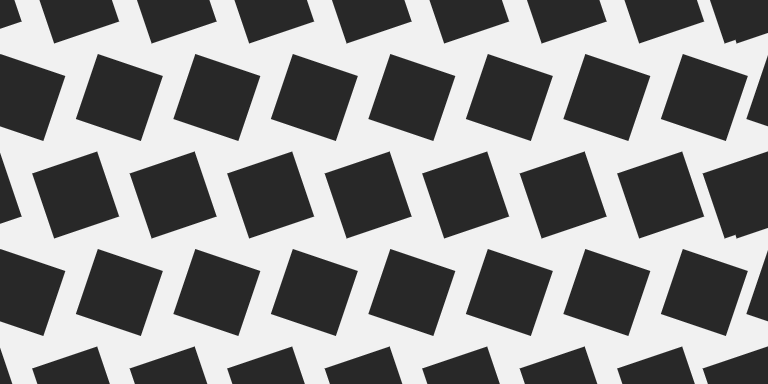
This pattern is drawn by a Shadertoy shader. Its source:

```glsl
// Lengths are fractions of the canvas height
const float PITCH = 65.0 / 256.0;      // spacing of rows and columns
const float HALF_SIDE = 0.352 * PITCH; // half the side of a square
const float ROW_SHIFT = 0.224 * PITCH; // sideways shift, alternating by row
const float TILT = 0.3265;             // rotation in radians, alternating by row
const vec3 PAPER = vec3(0.945);
const vec3 INK = vec3(0.158);

// Signed distance to a square centred at the origin, turned anticlockwise
float tiltedSquare(vec2 p, float angle) {
    float c = cos(angle), s = sin(angle);
    vec2 q = abs(vec2(c * p.x + s * p.y, c * p.y - s * p.x)) - HALF_SIDE;
    return length(max(q, 0.0)) + min(max(q.x, q.y), 0.0);
}

void mainImage(out vec4 fragColor, in vec2 fragCoord) {
    vec2 p = fragCoord / iResolution.y;
    float canvasWidth = iResolution.x / iResolution.y;

    // Rows count down from the top edge; their direction alternates
    float row = floor((1.0 - p.y) / PITCH + 0.5);
    float direction = 2.0 * mod(row, 2.0) - 1.0;
    float angle = -direction * TILT;
    float y = p.y - (1.0 - row * PITCH);
    float x = p.x - direction * ROW_SHIFT;

    // Regular columns
    float columnX = x - PITCH * floor(x / PITCH + 0.5);
    float d = tiltedSquare(vec2(columnX, y), angle);

    // First column wrapped around to the right edge, overlapping the last
    d = min(d, tiltedSquare(vec2(x - canvasWidth, y), angle));

    float coverage = clamp(0.5 - d * iResolution.y, 0.0, 1.0);
    fragColor = vec4(mix(PAPER, INK, coverage), 1.0);
}
```
